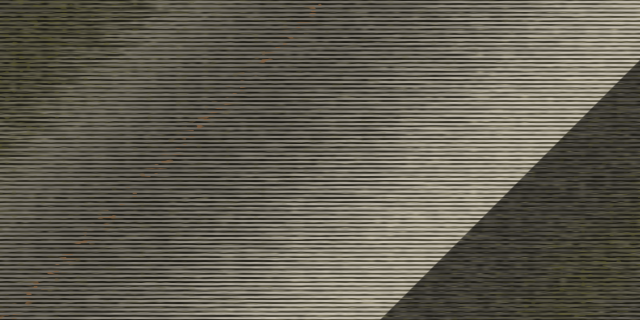
Reproduce this pattern procedurally as a Shadertoy shader.

```glsl
float hash(vec2 p) {
    return fract(sin(dot(p, vec2(127.1, 311.7))) * 43758.5453);
}

float noise(vec2 p) {
    vec2 i = floor(p), f = fract(p);
    f = f * f * (3.0 - 2.0 * f);
    return mix(mix(hash(i), hash(i + vec2(1, 0)), f.x),
               mix(hash(i + vec2(0, 1)), hash(i + vec2(1, 1)), f.x), f.y);
}

// Soft bump centred on a diagonal
float band(float d, float center, float width) {
    float t = (d - center) / width;
    return exp(-t * t);
}

void mainImage(out vec4 fragColor, in vec2 fragCoord) {
    vec2 uv = fragCoord / iResolution.y;
    float pixel = 1.0 / iResolution.y;
    float diagonal = uv.x - uv.y;

    // Long horizontal fibres, ragged along the diagonal
    float fibre = noise(uv * vec2(14.0, 250.0));
    float fine = noise(uv * vec2(50.0, 256.0) + 37.0);
    float d = diagonal + (fibre - 0.5) * 0.3;

    // Broad light ramp cut off by a hard diagonal edge
    float shade = smoothstep(-pixel, pixel, (diagonal - 1.1875) * 0.707);
    float ramp = smoothstep(0.0, 1.1, d);
    float olive = min(band(d, -0.76, 0.25) + band(d, 1.73, 0.18), 1.0);
    float glow = band(d, -0.37, 0.17);
    float lit = 0.44 + 0.32 * ramp + 0.04 * glow;
    lit -= 0.1 * smoothstep(-0.45, -0.7, d);
    float shadow = 0.28 + 0.07 * smoothstep(1.25, 2.0, d);
    float light = mix(lit, shadow, shade);
    float gap = mix(0.17 + 0.09 * glow + 0.2 * ramp * ramp, 0.18, shade);

    // Horizontal stripes
    float rows = 76.0;
    float wave = abs(fract(uv.y * rows) - 0.5);
    float soft = 0.5 * rows * pixel;
    float stripe = 1.0 - smoothstep(0.26 - soft, 0.26 + soft, wave);

    vec3 lightColor = light * mix(vec3(1.0, 0.965, 0.9), vec3(0.98, 0.95, 0.72), olive);
    vec3 gapColor = gap * vec3(1.0, 0.95, 0.74);
    gapColor += (fibre * fine - 0.22) * 0.24 * vec3(1.0, 0.96, 0.8);
    vec3 color = mix(gapColor, lightColor, stripe);
    color *= 1.0 + (fine - 0.5) * mix(0.1, 0.3, max(shade, olive));

    // Scattered moss and rust flecks
    float fleck = smoothstep(0.7, 0.9, noise(uv * vec2(45.0, 230.0) + 91.0));
    float moss = fleck * (0.2 + 0.3 * olive) * (1.0 - 0.7 * ramp * (1.0 - shade));
    color = mix(color, vec3(0.36, 0.35, 0.16), moss);
    float rust = fleck * band(diagonal, 0.016, 0.03);
    color = mix(color, vec3(0.54, 0.38, 0.26), rust * 0.7);

    fragColor = vec4(clamp(color, 0.0, 1.0), 1.0);
}
```
